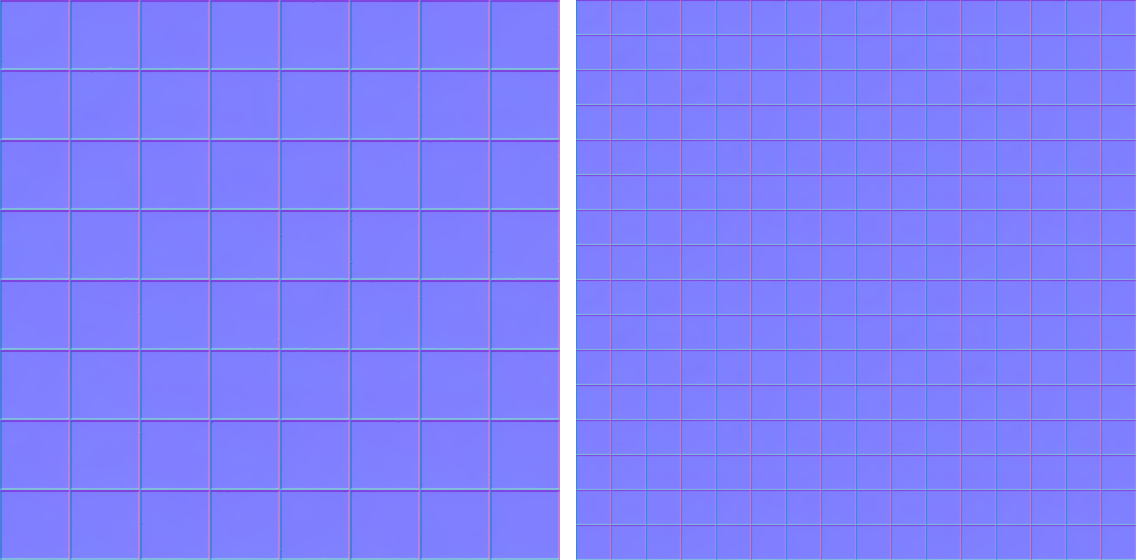
Left, the tile; right, the same tile 2 across and 2 down.
A WebGL 2 fragment shader for this texture map:

```glsl
#version 300 es
precision highp float;

#define TILES 8.0          // repeats across and down
#define GAP 0.003          // half width of the flat joint floor, in tiles
#define BEVEL 0.021        // width of the sloped tile edge
#define DEPTH 0.027        // joint depth
#define CORNER 0.022       // corner rounding
#define DOME 0.003         // pillow shape of each tile
#define TILT 0.016         // random lean of each tile
#define WAVES 0.006        // broad surface undulation
#define CHIP 0.007         // size of edge chips
#define SOFTNESS 0.028     // width of the smoothing window, in tiles
#define SAMPLES 4          // smoothing grid per axis

uniform vec2 u_resolution;
out vec4 outColor;

vec2 hash2(vec2 p) {
    vec3 q = fract(p.xyx * vec3(0.1031, 0.1030, 0.0973));
    q += dot(q, q.yzx + 33.33);
    return fract((q.xx + q.yz) * q.zy);
}

// Gradient of one lattice point, wrapped to the period
float cornerValue(vec2 cell, vec2 offset, vec2 local, float period) {
    float angle = 6.28319 * hash2(mod(cell + offset, period) + period).x;
    return dot(vec2(cos(angle), sin(angle)), local - offset);
}

// Gradient noise that repeats over the canvas; p is in tiles
float noise(vec2 p, float frequency) {
    p *= frequency;
    float period = TILES * frequency;
    vec2 cell = floor(p), f = fract(p);
    vec2 u = f * f * f * (f * (f * 6.0 - 15.0) + 10.0);
    float low = mix(cornerValue(cell, vec2(0, 0), f, period),
                    cornerValue(cell, vec2(1, 0), f, period), u.x);
    float high = mix(cornerValue(cell, vec2(0, 1), f, period),
                     cornerValue(cell, vec2(1, 1), f, period), u.x);
    return mix(low, high, u.y);
}

float roundedBox(vec2 p, vec2 halfSize, float radius) {
    vec2 q = abs(p) - halfSize + radius;
    return length(max(q, 0.0)) + min(max(q.x, q.y), 0.0) - radius;
}

float height(vec2 p) {
    vec2 id = mod(floor(p), TILES);
    vec2 local = fract(p) - 0.5;

    // Tile edge with slight wobble and sparse chips
    float edge = roundedBox(local, vec2(0.5 - GAP), CORNER);
    if (edge > -0.1) {
        edge += 0.001 * noise(p, 11.0);
        edge += CHIP * smoothstep(0.42, 0.64, noise(p, 18.0));
    }
    float tile = 1.0 - smoothstep(-BEVEL, 0.0, edge);

    // Gentle relief of the tile face
    vec2 t2 = 4.0 * local * local;
    float dome = -DOME * dot(t2, t2);
    float lean = TILT * dot(hash2(id + 7.0) - 0.5, local);
    float waves = WAVES * (noise(p, 1.0) + 0.35 * noise(p + 3.7, 2.0));
    return tile * (DEPTH + lean) + dome + waves;
}

// Surface normal with green pointing down the canvas
vec3 surfaceNormal(vec2 p) {
    vec2 e = vec2(0.003, 0.0);
    vec2 slope = vec2(height(p + e.xy) - height(p - e.xy),
                      height(p + e.yx) - height(p - e.yx)) / (2.0 * e.x);
    return normalize(vec3(-slope.x, slope.y, 1.0));
}

void main() {
    vec2 p = gl_FragCoord.xy / u_resolution * TILES;
    vec3 normal = vec3(0.0);
    for (int y = 0; y < SAMPLES; y++) {
        for (int x = 0; x < SAMPLES; x++) {
            vec2 jitter = (vec2(x, y) + 0.5) / float(SAMPLES) - 0.5;
            normal += surfaceNormal(p + jitter * SOFTNESS);
        }
    }
    normal /= float(SAMPLES * SAMPLES);
    outColor = vec4(normal * 0.5 + 0.5, 1.0);
}
```
